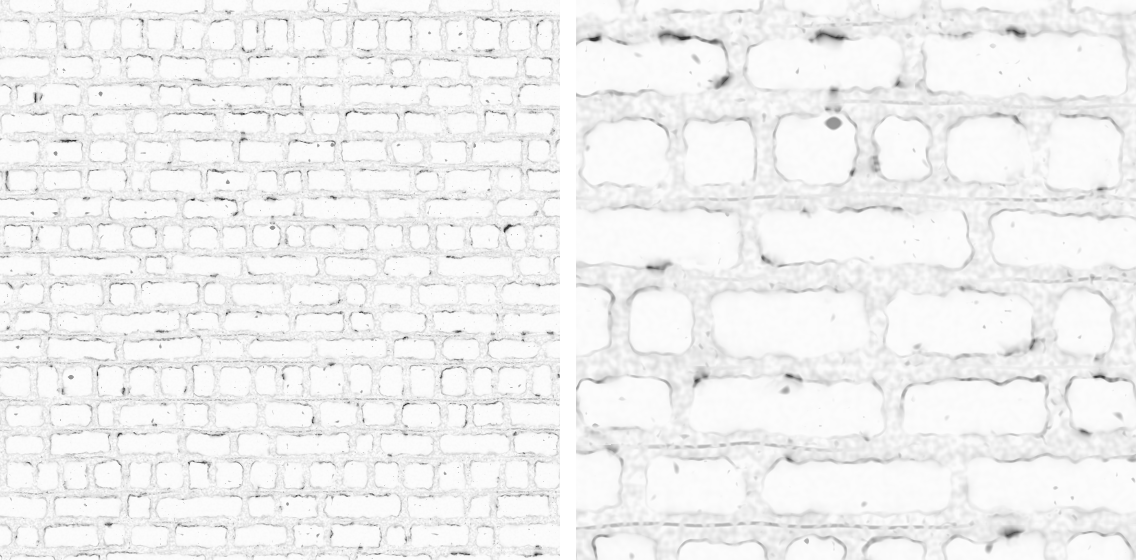
Left: the whole. Right: its middle third, enlarged.
Write a WebGL 2 fragment shader that draws this texture map.

```glsl
#version 300 es
precision highp float;
// Whitewashed old brick wall: 19 uneven courses of rounded, jittered bricks
// in grainy pale mortar. Distance to the warped brick outline places broken
// dark cracks, and periodic gradient noise adds grit, pits and shadows.

uniform vec2 u_resolution;
out vec4 fragColor;

// Each course: top edge (downwards, in tile heights) and bricks across.
const vec2 COURSES[19] = vec2[19](
  vec2(.029, 19.), vec2(.096, 13.), vec2(.146, 11.), vec2(.195, 13.),
  vec2(.245, 12.), vec2(.297, 14.), vec2(.348, 9.), vec2(.396, 18.),
  vec2(.451, 9.), vec2(.499, 12.), vec2(.552, 10.), vec2(.599, 9.),
  vec2(.647, 18.), vec2(.714, 13.), vec2(.768, 10.), vec2(.818, 18.),
  vec2(.879, 10.), vec2(.931, 12.), vec2(.983, 9.));

float hash(vec2 c) {
  return fract(sin(dot(c, vec2(127.1, 311.7))) * 43758.55);
}

float cornerGradient(vec2 cell, vec2 offset, float freq) {
  float angle = 6.2832 * hash(mod(cell, freq) + freq * .37);
  return dot(vec2(cos(angle), sin(angle)), offset);
}

// Gradient noise that tiles over the unit square.
float noise(vec2 p, float freq) {
  vec2 cell = floor(p * freq), f = fract(p * freq);
  vec2 w = f * f * f * (f * (f * 6. - 15.) + 10.);
  vec2 e = vec2(1., 0.);
  return mix(
    mix(cornerGradient(cell, f, freq),
        cornerGradient(cell + e.xy, f - e.xy, freq), w.x),
    mix(cornerGradient(cell + e.yx, f - e.yx, freq),
        cornerGradient(cell + e.xx, f - e.xx, freq), w.x), w.y);
}

// Jittered joint position, counted in brick pitches.
float joint(float k, float count, float course) {
  float jitter = count > 15. ? .3 : .75;
  return k + jitter * (hash(vec2(mod(k, count), course + 3.)) - .5);
}

float roundedBox(vec2 p, vec2 halfSize, float radius) {
  vec2 q = abs(p) - halfSize + radius;
  return length(max(q, 0.)) + min(max(q.x, q.y), 0.) - radius;
}

void main() {
  vec2 p = gl_FragCoord.xy / u_resolution.y;
  p.y = 1. - p.y;
  float pixel = 1. / u_resolution.y;

  // Course containing this point
  float y = mod(p.y + .004 * noise(p, 7.) - .029, 1.) + .029;
  int row = 0;
  for (int i = 1; i < 19; i++) if (y >= COURSES[i].x) row = i;
  float top = COURSES[row].x, count = COURSES[row].y;
  float bottom = row < 18 ? COURSES[row + 1].x : 1.029;
  float course = float(row);

  // Brick within the course
  float s = p.x * count, k = floor(s);
  if (s < joint(k, count, course)) k -= 1.;
  else if (s >= joint(k + 1., count, course)) k += 1.;
  float left = joint(k, count, course) / count;
  float right = joint(k + 1., count, course) / count;
  vec2 id = vec2(mod(k, count), course + 40.);
  float age = hash(id + 7.);

  // Worn outline: random inset, tilt, rounding and wobble
  vec2 local = vec2(p.x, y) - .5 * vec2(left + right, top + bottom);
  local += (hash(id + 11.) - .5) * .07 * vec2(-local.y, local.x);
  vec2 halfSize = .5 * vec2(right - left, bottom - top)
                - vec2(.005, .006) - .0025 * vec2(hash(id), hash(id + 5.));
  float d = roundedBox(local, halfSize, mix(.004, .013, hash(id + 2.)));
  d += .0045 * noise(p, 42.) + .003 * noise(p, 115.);

  // Plaster and mortar
  float grit = noise(p, 256.) + .7 * noise(p, 130.);
  float wash = noise(p, 14.);
  float mortar = .95 + .09 * grit + .025 * wash;
  mortar -= .2 * smoothstep(.25, .6, noise(p, 210.)) * smoothstep(-.1, .4, noise(p, 33.));
  float face = .985 + .012 * grit;
  float soft = max(pixel, .0012);
  float shade = mix(face, min(mortar, .985), smoothstep(-soft, soft, d));

  // Broken cracks around the brick, darkest below its upper edge
  float upper = smoothstep(.3, .9, -local.y / halfSize.y);
  float broken = smoothstep(-.3, .35, noise(p, 27.) + .5 * noise(p, 90.));
  float crack = 1. - smoothstep(.0003, .0011 + pixel, abs(d));
  crack *= broken * mix(.45, 1., upper) * mix(.35, 1., age);
  shade -= .55 * crack * clamp(.65 + grit, .15, 1.2);

  // Smudged shadow and deep holes in the joints
  float nearEdge = exp(-abs(d - .001) / .0025);
  shade -= .09 * nearEdge * smoothstep(-.2, .5, noise(p, 60.) + upper * .25);
  shade -= .6 * nearEdge * smoothstep(.33, .55, noise(p, 38.) + .15 * grit);

  // Intermittent ledge lines along the bed joints
  bool lowerBed = bottom - y < y - top;
  float bed = lowerBed ? mod(course + 1., 19.) : course;
  float ledge = abs((lowerBed ? y - bottom : y - top) + .004 * noise(p, 24.));
  float ledgeMask = smoothstep(-.1, .35, noise(p, 9.) + .5 * hash(vec2(bed, 91.)) - .25);
  shade -= .26 * ledgeMask * (1. - smoothstep(.0003, .0012 + pixel, ledge))
         * smoothstep(-.4, .4, grit) * smoothstep(0., .002, d);

  // Pits and specks on the faces
  float pits = smoothstep(.46, .62, noise(p, 75.) + .2 * noise(p, 19.));
  float specks = smoothstep(.4, .58, noise(p, 190.)) * smoothstep(.08, .4, noise(p, 25.));
  shade -= (.4 * pits + .3 * specks) * smoothstep(.001, -.003, d);

  fragColor = vec4(vec3(clamp(shade, .2, .99)), 1.);
}
```
